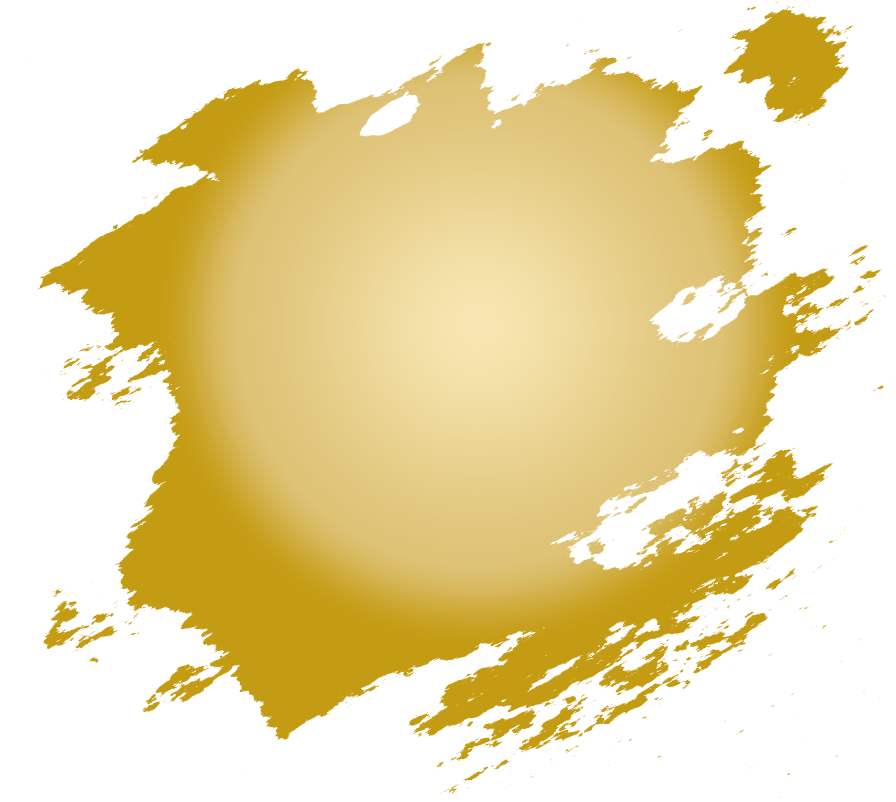
Give the GLSL for this background, as a Shadertoy shader.

```glsl
// A ragged golden brush patch on white paper, lit by a soft central glow.
// A rough outline plus tilted dry-brush patches form one paint field, which
// directional noise breaks into streaks. The canvas is 100 units wide.

const vec3 PAPER = vec3(1.0);
const vec3 GOLD = vec3(0.77, 0.61, 0.075);
const vec3 TAN = vec3(0.865, 0.755, 0.45);
const vec3 CREAM = vec3(0.97, 0.905, 0.70);
const vec2 GLOW_CENTER = vec2(53.4, 53.2);
const vec2 GLOW_FADE = vec2(26.5, 36.0);     // radii where tan turns to gold
const float STROKE_ANGLE = 0.52;
const vec2 STREAK_SCALE = vec2(0.36, 1.05);  // frequency along and across
const float EDGE_SOFTNESS = 1.4;
const vec2 FIELD_RANGE = vec2(-1.25, 1.6);   // bare paper, solid paint
const vec2 ROUGHNESS = vec2(1.0, 1.3);       // left side, right side

// Corners of the solid body, clockwise from the left tip
const int CORNERS = 24;
const vec2 BODY[CORNERS] = vec2[CORNERS](
    vec2(4.0, 58.5), vec2(23.2, 70.2), vec2(15.0, 72.3), vec2(23.4, 78.4),
    vec2(34.1, 81.9), vec2(36.0, 77.1), vec2(45.6, 80.1), vec2(53.8, 84.5),
    vec2(55.2, 76.7), vec2(66.1, 82.6), vec2(77.9, 79.3), vec2(84.9, 70.6),
    vec2(83.3, 61.5), vec2(87.5, 53.3), vec2(85.3, 42.6), vec2(65.0, 27.0),
    vec2(74.9, 23.7), vec2(42.3, 13.3), vec2(31.9, 7.2), vec2(24.7, 16.5),
    vec2(14.0, 26.3), vec2(19.5, 40.6), vec2(19.5, 51.0), vec2(12.5, 54.5));

// Brush patches: center, half length, half width
const int PATCHES = 12;
const vec4 PATCH[PATCHES] = vec4[PATCHES](
    vec4(58.6, 15.5, 18.0, 2.6), vec4(69.0, 16.5, 29.0, 8.5),
    vec4(81.0, 32.0, 14.0, 7.5), vec4(11.7, 21.5, 10.0, 6.5),
    vec4(20.5, 12.8, 6.5, 2.4), vec4(91.0, 55.5, 10.0, 6.5),
    vec4(13.4, 49.0, 8.0, 5.5), vec4(87.9, 82.2, 7.5, 6.6),
    vec4(79.0, 75.6, 10.0, 3.6), vec4(78.5, 55.0, 8.5, 3.6),
    vec4(70.5, 33.0, 13.0, 2.8), vec4(43.7, 76.4, 4.2, 1.7));
// Positive amounts add paint, negative ones scratch it away
const float AMOUNT[PATCHES] = float[PATCHES](
    1.2, 1.12, 1.3, 0.98, 1.2, 1.08, 1.15, 2.3, -2.0, -2.1, -1.55, -2.7);

float hash(vec2 p) {
    vec3 q = fract(p.xyx * 0.1031);
    q += dot(q, q.yzx + 33.33);
    return fract((q.x + q.y) * q.z);
}

float valueNoise(vec2 p) {
    vec2 cell = floor(p), f = fract(p);
    f = f * f * (3.0 - 2.0 * f);
    vec2 e = vec2(1.0, 0.0);
    return mix(mix(hash(cell), hash(cell + e), f.x),
               mix(hash(cell + e.yx), hash(cell + e.xx), f.x), f.y);
}

// Layered noise, roughly from -1 to 1
float streakNoise(vec2 p) {
    float sum = 0.0, weight = 0.5;
    for (int i = 0; i < 4; i++) {
        sum += weight * (valueNoise(p) - 0.5);
        p = p * 2.03 + 17.3;
        weight *= 0.58;
    }
    return sum * 2.6;
}

// Signed distance to the body, negative inside
float bodyDistance(vec2 p) {
    float nearest = 1e5, side = 1.0;
    for (int i = 0; i < CORNERS; i++) {
        vec2 a = BODY[i], b = BODY[(i + 1) % CORNERS];
        vec2 edge = b - a, w = p - a;
        vec2 gap = w - edge * clamp(dot(w, edge) / dot(edge, edge), 0.0, 1.0);
        nearest = min(nearest, dot(gap, gap));
        bool crosses = (a.y > p.y) != (b.y > p.y);
        if (crosses && w.x < edge.x * w.y / edge.y) side = -side;
    }
    return side * sqrt(nearest);
}

// Paint lies where the field is above zero
float paintField(vec2 p) {
    float c = cos(STROKE_ANGLE), s = sin(STROKE_ANGLE);
    mat2 toStroke = mat2(c, -s, s, c);
    float depth = -bodyDistance(p) / EDGE_SOFTNESS;
    float field = clamp(depth, FIELD_RANGE.x, FIELD_RANGE.y);
    for (int i = 0; i < PATCHES; i++) {
        vec2 q = toStroke * (p - PATCH[i].xy) / PATCH[i].zw;
        field += AMOUNT[i] * (1.0 - smoothstep(0.55, 1.15, length(q)));
    }
    float rough = mix(ROUGHNESS.x, ROUGHNESS.y, smoothstep(35.0, 75.0, p.x));
    return field + rough * streakNoise(toStroke * p * STREAK_SCALE + 40.0);
}

vec3 goldGlow(vec2 p) {
    float r = length(p - GLOW_CENTER);
    vec3 inner = mix(CREAM, TAN, smoothstep(-2.0, 31.0, r));
    return mix(inner, GOLD, smoothstep(GLOW_FADE.x, GLOW_FADE.y, r));
}

void mainImage(out vec4 fragColor, in vec2 fragCoord) {
    vec2 p = 100.0 * fragCoord / iResolution.x;
    float field = paintField(p);
    float blur = 0.7 * fwidth(field) + 1e-4;
    float paint = smoothstep(-blur, blur, field);
    fragColor = vec4(mix(PAPER, goldGlow(p), paint), 1.0);
}
```
